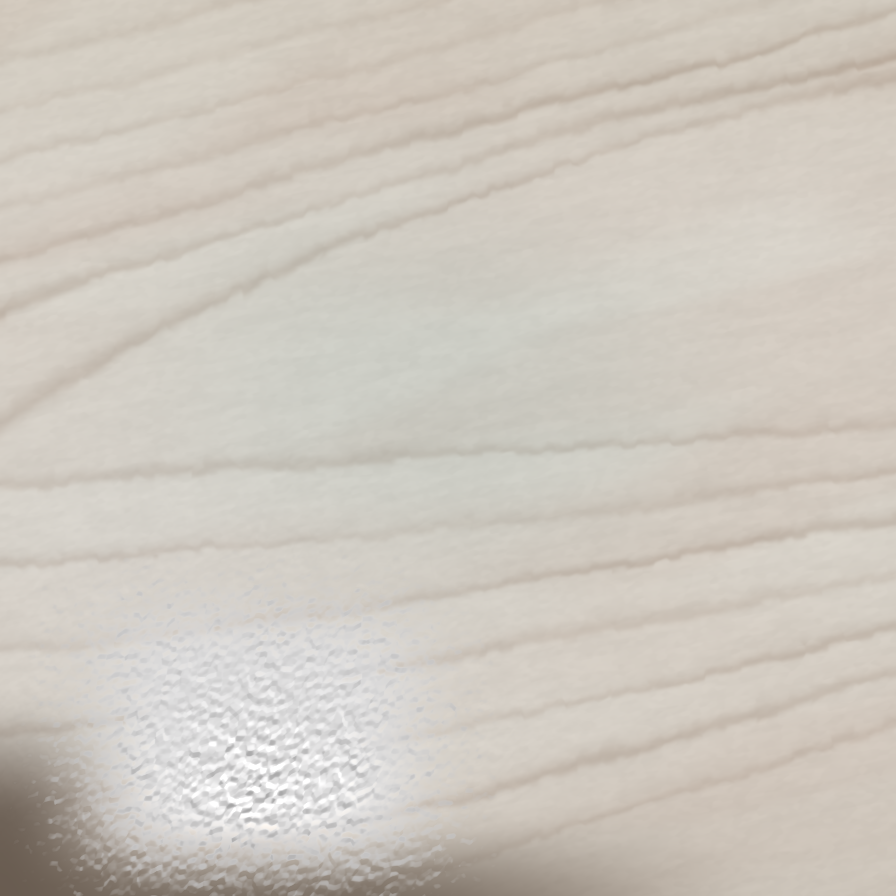
Give the GLSL for this texture, as a Shadertoy shader.

```glsl
float hash(vec2 p) {
    return fract(sin(dot(p, vec2(127.1, 311.7))) * 43758.55);
}

// Smooth cellular tone: jittered points blend their random values
float cellTone(vec2 p) {
    vec2 cell = floor(p);
    float sum = 0.0, total = 0.0;
    for (int j = -1; j <= 1; j++)
    for (int i = -1; i <= 1; i++) {
        vec2 id = cell + vec2(i, j);
        vec2 toPoint = id + vec2(hash(id), hash(id + 37.0)) - p;
        float weight = exp(-7.0 * dot(toPoint, toPoint));
        sum += weight * hash(id + 71.0);
        total += weight;
    }
    return sum / total;
}

// Grain line: crisp below, with a faint halo fading upward
float grainLine(float d, float width) {
    float core = exp(-pow(d / (d > 0.0 ? width * 1.7 : width), 2.0));
    float halo = exp(-max(d, 0.0) * 38.0) * smoothstep(-0.008, 0.004, d);
    return 0.66 * core + 0.34 * halo;
}

float woodGrain(vec2 uv) {
    float x = uv.x;
    float wobble = 0.0015 * sin(x * 19.0 + uv.y * 9.0) + 0.001 * sin(x * 47.0 - uv.y * 23.0)
                 + 0.006 * (cellTone(uv * vec2(70.0, 50.0)) - 0.5);
    float grain = 0.0;

    // Arched lines above the heartwood
    for (int i = 0; i < 7; i++) {
        float k = float(i);
        float outer = max(k - 1.0, 0.0);
        float start = 0.525 + 0.126 * min(k, 1.0) + 0.056 * outer;
        float rise = 0.384 - 0.095 * min(k, 1.0) - 0.01 * outer;
        float bend = 1.2 * exp(-k);
        float y = start + rise * (1.0 - exp(-bend * x)) / (1.0 - exp(-bend))
                + 0.005 * sin(x * 9.0 + k * 2.0) * x;
        float width = 0.005 + 0.0015 * sin(x * 8.0 + k * 2.3) + 0.008 * exp(-x * 9.0 - k);
        float strength = (k < 2.5 ? 1.0 : 0.5) * (0.8 + 0.2 * sin(x * 6.0 + k * 1.9));
        grain += strength * grainLine(uv.y - y - wobble, width);
    }

    // Flatter lines below, steeper toward the bottom
    for (int i = 0; i < 7; i++) {
        float k = float(i);
        float y = 0.458 - 0.092 * k + (0.072 + 0.035 * k) * pow(x, 1.15)
                + 0.004 * sin(x * 5.0 + k * 1.7);
        float width = 0.005 + 0.0014 * sin(x * 7.0 + k * 3.1);
        float strength = 0.74 + 0.22 * sin(x * 4.0 + k * 2.4);
        grain += strength * grainLine(uv.y - y - wobble, width);
    }
    return grain;
}

void mainImage(out vec4 fragColor, in vec2 fragCoord) {
    vec2 uv = fragCoord / iResolution.xy;

    // Warm laminate with a cool reflection in the middle and a pale left side
    vec3 color = mix(vec3(0.838, 0.81, 0.772), vec3(0.825, 0.795, 0.75), smoothstep(0.75, 1.0, uv.y));
    vec2 cool = (uv - vec2(0.46, 0.56)) / vec2(0.3, 0.2);
    color = mix(color, vec3(0.79, 0.79, 0.757), 0.95 * exp(-pow(dot(cool, cool), 1.5)));
    vec2 pale = (uv - vec2(0.13, 0.38)) / vec2(0.24, 0.22);
    color = mix(color, vec3(0.84, 0.825, 0.8), 0.5 * exp(-dot(pale, pale)));

    // Soft fibres, fine speckle and broad pinkish clouds along the grain
    vec2 along = vec2(uv.x, uv.y - 0.2 * uv.x);
    float fibre = cellTone(along * vec2(22.0, 110.0)) - 0.5;
    float speckle = cellTone(along * vec2(110.0, 190.0)) - 0.5;
    float cloud = cellTone(along * vec2(3.0, 13.0) + 9.0) - 0.5;
    color += 0.018 * fibre + 0.016 * speckle + cloud * vec3(0.018, 0.034, 0.038);

    // Tan grain lines, washed out by the reflection
    float wash = 1.0 - 0.35 * exp(-dot(cool, cool));
    color -= woodGrain(uv) * wash * vec3(0.088, 0.108, 0.118);

    // Brown shadow in the lower left corner and along the bottom
    float corner = exp(-uv.x * uv.x * 75.0) * smoothstep(0.24, 0.08, uv.y);
    float bottom = smoothstep(0.11, -0.02, uv.y) * smoothstep(0.88, 0.4, uv.x);
    float shadow = 1.0 - (1.0 - corner) * (1.0 - 0.88 * bottom);
    color = mix(color, vec3(0.41, 0.36, 0.315), shadow);
    color -= vec3(0.045, 0.055, 0.06) * smoothstep(0.22, 0.0, uv.y) * smoothstep(0.4, 0.7, uv.x);

    // Embossed surface lit by the lamp
    vec2 bump = mat2(0.88, -0.48, 0.48, 0.88) * uv * vec2(125.0, 175.0);
    float relief = cellTone(bump + vec2(0.25, 0.4)) - cellTone(bump - vec2(0.25, 0.4));

    // Lamp glare: rounded patch with a ragged edge, halo and bright core
    vec2 q = (uv - vec2(0.29, 0.175)) / vec2(0.19, 0.15);
    float radius = pow(dot(q * q, q * q), 0.25);
    float glare = smoothstep(1.25, 0.6, radius + 0.4 * relief);
    float halo = exp(-dot(q, q) * 0.4) * smoothstep(0.0, 0.16, uv.y);
    vec2 c = (uv - vec2(0.29, 0.115)) / vec2(0.12, 0.07);
    float core = exp(-dot(c, c));
    color = mix(color, vec3(0.83, 0.82, 0.81), 0.3 * halo);
    color = mix(color, vec3(0.86, 0.86, 0.865), 0.9 * glare);
    color += 0.04 * core + relief * (0.025 * halo + 0.075 * glare + 0.2 * core);

    fragColor = vec4(clamp(color, 0.0, 1.0), 1.0);
}
```
